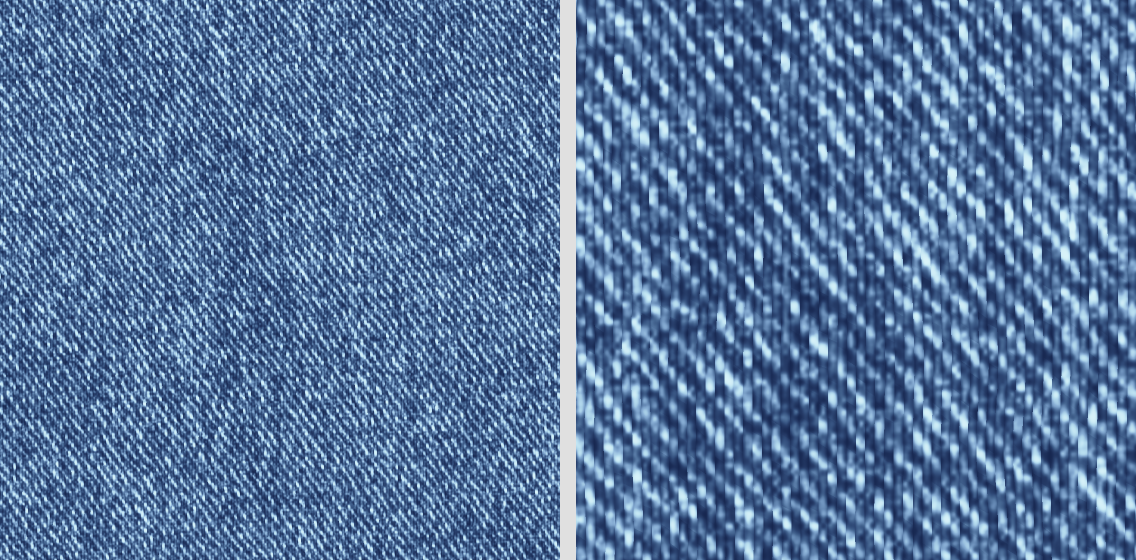
Left, the full canvas; right, a detail of the centre.
Reproduce this texture procedurally as a Shadertoy shader.

```glsl
// Blue denim: steep diagonal twill of short warp floats, with worn mottling and pale slubs.

const float WARP_THREADS = 180.0;   // vertical threads across the canvas
const float TWILL_ROWS   = 43.0;    // twill repeats up the canvas
const float WEFT_ROWS    = 150.0;   // weft picks up the canvas
const float TWILL_STEP   = 1.0 / 3.0; // phase shift from thread to thread
const float FLOAT_LEAN   = 0.45;    // slant of each float inside its thread
const float FLOAT_JITTER = 0.30;    // uneven float ends, in twill repeats
const float TWILL_DEPTH  = 0.86;
const float THREAD_ROUND = 0.42;
const float FLOAT_VARIETY = 1.10;
const float WEFT_VARIETY = 0.95;
const float GRAIN        = 1.70;
const float MOTTLE       = 0.26;
const float STREAK       = 0.30;
const float CONTRAST     = 1.92;
const float SLUB_CELLS   = 7.0;
const float PI = 3.14159265;

// Dye tones from deep indigo to bare cotton, and the rank where each one sits
const int TONES = 8;
const vec3 DYE[TONES] = vec3[TONES](
    vec3(0.08, 0.14, 0.30), vec3(0.13, 0.21, 0.38),
    vec3(0.20, 0.31, 0.49), vec3(0.28, 0.41, 0.58),
    vec3(0.40, 0.54, 0.71), vec3(0.54, 0.69, 0.84),
    vec3(0.72, 0.87, 0.94), vec3(0.86, 0.96, 0.98));
const float RANK[TONES] = float[TONES](0.0, 0.07, 0.255, 0.485, 0.70, 0.865, 0.96, 1.0);

float hash(vec2 p) {
    vec3 q = fract(vec3(p.xyx) * 0.1031);
    q += dot(q, q.yzx + 33.33);
    return fract((q.x + q.y) * q.z);
}

// Value noise centred on zero
float noise(vec2 p) {
    vec2 cell = floor(p), f = fract(p);
    f = f * f * (3.0 - 2.0 * f);
    float low  = mix(hash(cell), hash(cell + vec2(1, 0)), f.x);
    float high = mix(hash(cell + vec2(0, 1)), hash(cell + vec2(1, 1)), f.x);
    return mix(low, high, f.y) - 0.5;
}

vec3 dyeColor(float rank) {
    vec3 color = DYE[0];
    for (int i = 1; i < TONES; i++) {
        float blend = clamp((rank - RANK[i - 1]) / (RANK[i] - RANK[i - 1]), 0.0, 1.0);
        color = mix(color, DYE[i], blend);
    }
    return color;
}

// Height and tone of the woven threads
float weave(vec2 uv) {
    // Uneven tension bends the threads
    vec2 bent = uv;
    bent.x += 0.0035 * noise(uv * vec2(22.0, 20.0) + 11.0);
    bent.y += 0.0060 * noise(uv * vec2(26.0, 20.0) + 57.0);

    float column = floor(bent.x * WARP_THREADS);
    float across = fract(bent.x * WARP_THREADS);
    float phase = bent.y * TWILL_ROWS + (column + FLOAT_LEAN * across) * TWILL_STEP;
    phase += FLOAT_JITTER * noise(vec2(column + 0.5, bent.y * TWILL_ROWS) + 5.0);
    float along = fract(phase);
    float floatTone = hash(vec2(column, floor(phase)) + 101.0) - 0.5;

    // Raised float with a dark crossing and a faint weft between
    float twill = -cos(2.0 * PI * along) + 0.22 * cos(4.0 * PI * along);
    float roundness = 2.0 * sin(PI * across) - 1.27;

    // Each weft pick shows through at its own strength
    float weftTone = noise(vec2(column * 7.0, bent.y * WEFT_ROWS + 0.5 * across) + 37.0);

    float tone = TWILL_DEPTH * twill + THREAD_ROUND * roundness;
    tone += FLOAT_VARIETY * floatTone * (0.35 + 1.1 * sin(PI * along));
    tone += WEFT_VARIETY * weftTone;
    tone += GRAIN * noise(uv * vec2(310.0, 280.0) + 31.0);
    return tone;
}

// Broad faded patches and vertical streaks
float wear(vec2 uv) {
    float patches = noise(uv * 7.0 + 3.0) + 0.9 * noise(uv * 19.0 + 71.0);
    float streaks = noise(uv * vec2(75.0, 9.0) + 23.0);
    return MOTTLE * patches + STREAK * streaks;
}

// Rare pale upright cotton knots
float slubs(vec2 uv) {
    vec2 p = uv * SLUB_CELLS;
    vec2 cell = floor(p);
    vec2 center = 0.25 + 0.5 * vec2(hash(cell + 7.0), hash(cell + 19.0));
    vec2 offset = (fract(p) - center) / vec2(0.020, 0.085);
    float present = step(0.84, hash(cell + 43.0));
    return present * (1.0 - smoothstep(0.3, 1.0, length(offset)));
}

vec3 denim(vec2 uv) {
    float tone = weave(uv) + wear(uv) + 1.5 * slubs(uv);
    float rank = 1.0 / (1.0 + exp(-CONTRAST * tone));
    return dyeColor(rank);
}

void mainImage(out vec4 fragColor, in vec2 fragCoord) {
    // Average four samples per pixel to smooth thread edges
    vec3 color = vec3(0.0);
    for (int i = 0; i < 4; i++) {
        vec2 shift = 0.5 * vec2(i % 2, i / 2) - 0.25;
        color += denim((fragCoord + shift) / iResolution.y);
    }
    fragColor = vec4(color / 4.0, 1.0);
}
```
